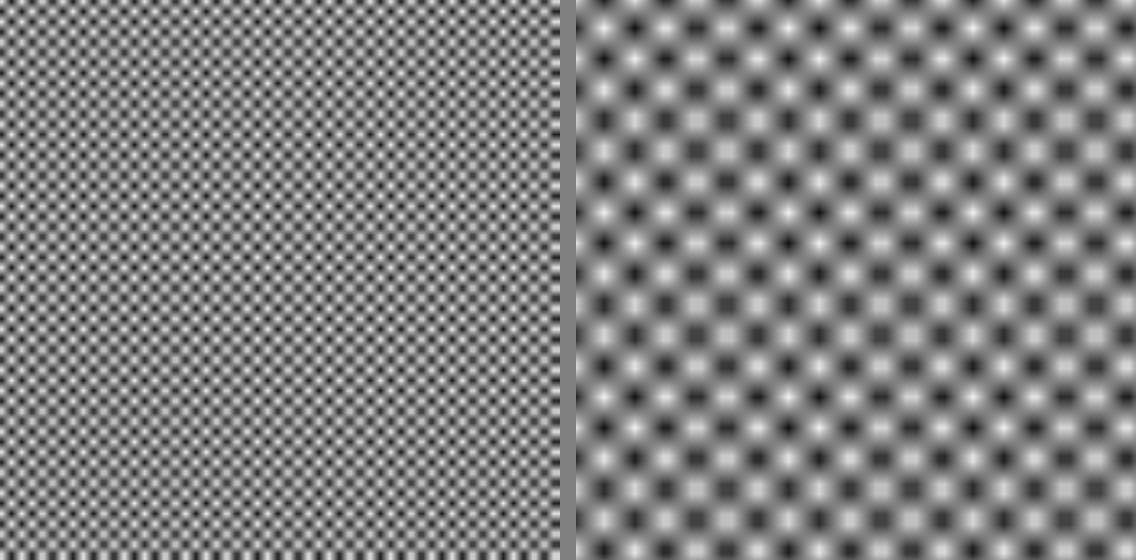
Left, the full canvas; right, a detail of the centre.
Give the GLSL for this pattern, as a three.js fragment shader.

```glsl
// Soft grey checker: a triangle wave across times one down gives blurred cells.
// Every six cells the peaks drift from pointed to flat squares, like a moire,
// and the last cell on the right and bottom edges is stretched into short stripes.

varying vec2 vUv;

const float CELLS = 54.66;         // half-waves per canvas side
const float FIRST_PEAK = 0.0208;   // first bright peak, from the top left
const float LAST_CELL = 52.9;      // beyond this the wave is held
const float BEAT_CELLS = 6.0;      // cells per moire beat
const float BEAT_START = 0.5;      // cell position of the sharpest peaks
const float FLAT_CAP = 0.72;       // peak height where cells are flattest
const float FLAT_GAIN = 1.12;      // edge steepness where cells are flattest
const float MID_TONE = 0.505;
const float CONTRAST = 0.45;
const float TAU = 6.28318;

// Triangle wave: +1 on even cells, -1 on odd cells.
vec2 triangleWave(vec2 cell) {
  return 2.0 * abs(mod(cell, 2.0) - 1.0) - 1.0;
}

// Wave on each axis, its peaks clipped flat in step with the beat.
vec2 beatingWave(vec2 cell) {
  vec2 flatness = 0.5 - 0.5 * cos(TAU * (cell - BEAT_START) / BEAT_CELLS);
  vec2 cap = mix(vec2(1.0), vec2(FLAT_CAP), flatness);
  vec2 gain = mix(vec2(1.0), vec2(FLAT_GAIN), flatness);
  return clamp(triangleWave(cell) * gain, -cap, cap);
}

void main() {
  // Cell coordinates, counted right and down, held at the far edges.
  vec2 fromTopLeft = vec2(vUv.x, 1.0 - vUv.y);
  vec2 cell = min((fromTopLeft - FIRST_PEAK) * CELLS, vec2(LAST_CELL));

  vec2 wave = beatingWave(cell);
  float tone = MID_TONE + CONTRAST * wave.x * wave.y;
  gl_FragColor = vec4(vec3(tone), 1.0);
}
```
